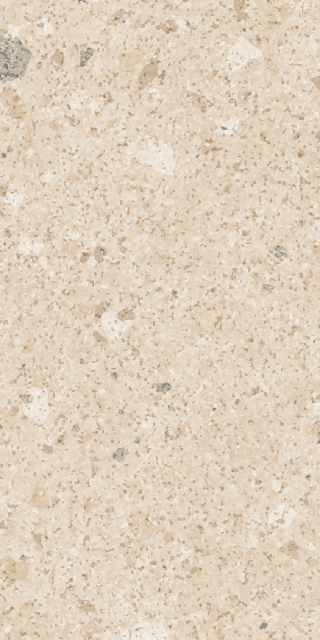
Give the GLSL for this texture, as a Shadertoy shader.

```glsl
const float TAU = 6.28318;

vec3 hash3(vec2 p) {
    vec3 q = fract(p.xyx * vec3(0.1031, 0.1030, 0.0973));
    q += dot(q, q.yxz + 33.33);
    return fract((q.xxy + q.yzz) * q.zyx);
}

// Smoothly blended cellular noise, three channels
vec3 grain(vec2 p, float sharpness) {
    vec2 cell = floor(p);
    vec3 sum = vec3(0.0);
    float total = 0.0;
    for (int j = -1; j <= 1; j++)
    for (int i = -1; i <= 1; i++) {
        vec2 id = cell + vec2(i, j);
        vec2 offset = p - id - hash3(id + 71.0).xy;
        float weight = exp(-sharpness * dot(offset, offset));
        sum += weight * hash3(id);
        total += weight;
    }
    return sum / total;
}

// Warm cream stone shades
vec3 creamShade(float pick) {
    if (pick < 0.32) return vec3(0.895, 0.84, 0.765);
    if (pick < 0.60) return vec3(0.885, 0.80, 0.70);
    if (pick < 0.83) return vec3(0.925, 0.89, 0.84);
    if (pick < 0.95) return vec3(0.85, 0.75, 0.635);
    return vec3(0.76, 0.65, 0.53);
}

// White marble, taupe and grey shades
vec3 accentShade(float pick) {
    if (pick < 0.56) return vec3(0.935, 0.91, 0.865);
    if (pick < 0.78) return vec3(0.79, 0.70, 0.59);
    return vec3(0.74, 0.71, 0.66);
}

// Scattered, rotated, irregular convex fragments
void addChips(inout vec3 col, vec2 p, float scale, float density,
              float opacity, float seed, bool accent) {
    float blur = 0.75 * scale / iResolution.x;
    float speck = grain(p * 125.0 + seed, 9.0).x;
    p *= scale;
    vec2 cell = floor(p);
    for (int j = -1; j <= 1; j++)
    for (int i = -1; i <= 1; i++) {
        vec2 id = cell + vec2(i, j);
        vec3 place = hash3(id + seed);
        if (place.z > density) continue;
        vec3 form = hash3(id + seed + 57.0);
        vec3 look = hash3(id + seed + 113.0);
        vec2 q = p - id - place.xy;
        float turn = form.x * TAU;
        q = mat2(cos(turn), -sin(turn), sin(turn), cos(turn)) * q;
        q.y *= 1.0 + 0.9 * form.y;
        float radius = mix(0.2, 0.5, form.z);
        float d = -1.0;
        for (int k = 0; k < 6; k++) {
            vec3 side = hash3(id * 7.0 + float(k) * 19.0 + seed);
            float angle = (float(k) + 0.8 * side.x) * TAU / 6.0;
            d = max(d, dot(q, vec2(cos(angle), sin(angle))) - radius * mix(0.55, 1.0, side.y));
        }
        float cover = 1.0 - smoothstep(-blur, blur, d);
        vec3 shade = accent ? accentShade(look.x) : creamShade(look.x);
        shade += 0.05 * (speck - 0.5);
        // Pitted surface on the grey fragments
        if (accent && look.x > 0.78) shade -= 0.22 * smoothstep(0.6, 0.8, speck);
        // Faint seam around the fragment
        float seam = 1.0 - smoothstep(0.0, 2.0 * blur, abs(d));
        col = mix(col, shade, cover * opacity);
        col -= seam * look.y * opacity * vec3(0.025, 0.032, 0.04);
    }
}

void mainImage(out vec4 fragColor, in vec2 fragCoord) {
    vec2 p = fragCoord / iResolution.x;

    // Wavy edges from layered sines
    vec2 w = p + 0.004 * sin(p.yx * 47.0 + 2.0 * sin(p * 31.0))
               + 0.0015 * sin(p.yx * 173.0 + 2.0 * sin(p * 119.0));

    // Mottled cement bed
    vec3 cloud = grain(w * 7.0, 5.0);
    vec3 crumb = grain(w * 65.0, 9.0);
    vec3 col = mix(vec3(0.88, 0.80, 0.705), vec3(0.92, 0.88, 0.825), 0.5 * cloud.x + 0.5 * crumb.x);

    // Aggregate from coarse to fine
    addChips(col, w, 9.0, 0.65, 0.65, 11.0, false);
    addChips(col, w, 17.0, 0.60, 0.70, 203.0, false);
    addChips(col, w, 31.0, 0.60, 0.75, 331.0, false);
    addChips(col, w, 58.0, 0.55, 0.75, 419.0, false);

    // Rare marble and grey pieces
    addChips(col, w, 5.5, 0.15, 0.88, 523.0, true);
    addChips(col, w, 15.0, 0.09, 0.85, 617.0, true);
    addChips(col, w, 38.0, 0.12, 0.85, 709.0, true);

    // Fine grit: pale crumbs and sparse dark specks
    vec3 grit = grain(p * 115.0, 10.0);
    float patches = smoothstep(0.3, 0.7, cloud.y);
    col = mix(col, vec3(0.94, 0.915, 0.87), 0.6 * patches * smoothstep(0.68, 0.88, grit.x));
    col -= vec3(0.13, 0.15, 0.17) * smoothstep(0.8, 0.96, grit.y);
    col += 0.045 * (grit.z - 0.5);

    fragColor = vec4(clamp(col, 0.0, 1.0), 1.0);
}
```
